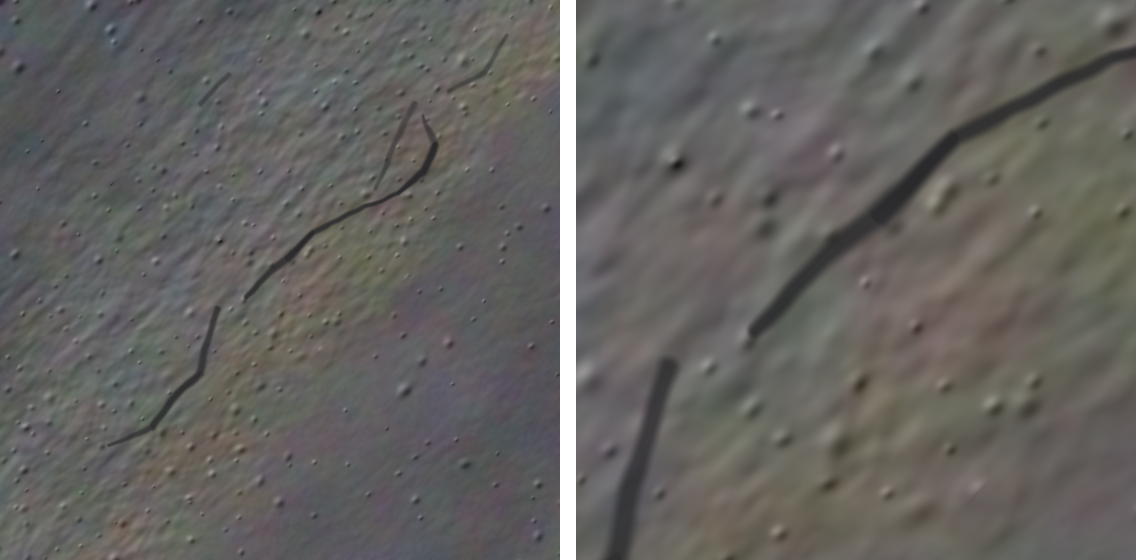
Left: the whole. Right: its middle third, enlarged.
Write a three.js fragment shader that draws this texture.

```glsl
varying vec2 vUv;

const vec3 SLATE = vec3(0.315, 0.325, 0.345);
const vec3 PLUM_GREY = vec3(0.352, 0.345, 0.362);
const vec3 STONE = vec3(0.385, 0.392, 0.387);
const vec3 TAN = vec3(0.435, 0.408, 0.368);
const vec3 CRACK_DARK = vec3(0.14, 0.14, 0.15);

float hash(vec2 p) {
  vec3 q = fract(p.xyx * vec3(0.1031, 0.1030, 0.0973));
  q += dot(q, q.yzx + 33.33);
  return fract((q.x + q.y) * q.z);
}

float noise(vec2 p) {
  vec2 i = floor(p);
  vec2 f = fract(p);
  f = f * f * (3.0 - 2.0 * f);
  float low = mix(hash(i), hash(i + vec2(1.0, 0.0)), f.x);
  float high = mix(hash(i + vec2(0.0, 1.0)), hash(i + 1.0), f.x);
  return mix(low, high, f.y);
}

float fbm(vec2 p) {
  float sum = 0.0;
  float amp = 0.5;
  for (int i = 0; i < 4; i++) {
    sum += amp * noise(p);
    p = mat2(1.6, 1.2, -1.2, 1.6) * p + 17.3;
    amp *= 0.5;
  }
  return sum / 0.9375;
}

// x runs along the grain, y across it towards the light
vec2 grainSpace(vec2 p, float angle) {
  vec2 along = vec2(cos(angle), sin(angle));
  return vec2(dot(p, along), dot(p, vec2(-along.y, along.x))) + 3.0;
}

// Slope of a stretched noise surface, lit from the upper left
float relief(vec2 q, vec2 scale) {
  vec2 s = q * scale;
  return noise(s) - noise(s + vec2(0.15, 0.75));
}

// Scattered stones: bright lit side, dark shadow side
float pebbles(vec2 q, float scale, float density, float seed) {
  vec2 g = q * scale + seed;
  vec2 id = floor(g);
  vec2 centre = 0.3 + 0.4 * vec2(hash(id + 5.1), hash(id + 9.7));
  vec2 d = (fract(g) - centre) * vec2(0.75, 1.1);
  float size = mix(0.07, 0.13, hash(id + 2.3));
  vec2 shift = vec2(0.0, size * 0.75);
  float lit = exp(-dot(d - shift, d - shift) / (size * size));
  float shade = exp(-dot(d + shift, d + shift) / (size * size));
  float present = step(hash(id + 13.9), density);
  return present * (lit * mix(0.3, 1.0, hash(id + 4.4)) - 0.8 * shade);
}

// Tapered fissure between two points
float crack(vec2 p, vec2 a, vec2 b, float widthA, float widthB) {
  vec2 ab = b - a;
  float t = clamp(dot(p - a, ab) / dot(ab, ab), 0.0, 1.0);
  float width = mix(widthA, widthB, t);
  return 1.0 - smoothstep(width * 0.3, width + 0.003, length(p - a - ab * t));
}

float fissures(vec2 p) {
  float c = 0.6 * crack(p, vec2(0.75, 0.79), vec2(0.771, 0.74), 0.001, 0.008);
  c = max(c, crack(p, vec2(0.771, 0.74), vec2(0.753, 0.694), 0.007, 0.008));
  c = max(c, crack(p, vec2(0.753, 0.694), vec2(0.71, 0.651), 0.008, 0.004));
  c = max(c, 0.9 * crack(p, vec2(0.71, 0.651), vec2(0.651, 0.628), 0.004, 0.003));
  c = max(c, 0.85 * crack(p, vec2(0.651, 0.628), vec2(0.56, 0.583), 0.003, 0.005));
  c = max(c, crack(p, vec2(0.56, 0.583), vec2(0.514, 0.534), 0.005, 0.008));
  c = max(c, 0.85 * crack(p, vec2(0.514, 0.534), vec2(0.436, 0.469), 0.008, 0.003));
  c = max(c, 0.75 * crack(p, vec2(0.387, 0.453), vec2(0.352, 0.336), 0.005, 0.009));
  c = max(c, 0.85 * crack(p, vec2(0.352, 0.336), vec2(0.273, 0.245), 0.007, 0.008));
  c = max(c, 0.7 * crack(p, vec2(0.273, 0.245), vec2(0.193, 0.206), 0.006, 0.002));
  c = max(c, 0.5 * crack(p, vec2(0.736, 0.811), vec2(0.67, 0.66), 0.006, 0.003));
  c = max(c, 0.45 * crack(p, vec2(0.9, 0.94), vec2(0.86, 0.875), 0.002, 0.005));
  c = max(c, 0.5 * crack(p, vec2(0.86, 0.875), vec2(0.8, 0.838), 0.005, 0.003));
  return max(c, 0.5 * crack(p, vec2(0.41, 0.863), vec2(0.358, 0.81), 0.004, 0.005));
}

void main() {
  vec2 p = vUv;
  vec2 wobble = vec2(fbm(p * 9.0), fbm(p * 9.0 + 40.0)) - 0.5;
  vec2 q = grainSpace(p + 0.02 * wobble, 0.75);
  vec2 steep = grainSpace(p + 0.03 * wobble, 0.9);

  // Regions: slate corner, rough slope, tan band, smooth right side
  float side = p.x - 0.2 - 0.78 * p.y + 0.14 * wobble.x;
  float rough = smoothstep(-0.8, -0.3, side) * (1.0 - smoothstep(0.03, 0.15, side));
  float band = side / mix(0.17, 0.09, p.y);
  float tanAmount = exp(-band * band) * (0.5 + 0.6 * fbm(p * 12.0 + 8.0));
  vec3 color = mix(SLATE, STONE, smoothstep(-0.8, -0.35, side + 0.35 * wobble.y));
  color = mix(color, PLUM_GREY, smoothstep(0.04, 0.16, side));
  color = mix(color, TAN, clamp(tanAmount, 0.0, 1.0));

  // Soft blotches of tone and tint
  color += 0.09 * (fbm(q * vec2(5.0, 9.0)) - 0.5);
  vec3 tint = vec3(fbm(p * 19.0 + 3.0), fbm(p * 19.0 + 31.0), fbm(p * 19.0 + 67.0)) - 0.5;
  color += 0.075 * (tint - dot(tint, vec3(0.333)));

  // Long grooves, then short chips and fine grain
  float grooves = relief(steep, vec2(8.0, 48.0)) * (1.0 - smoothstep(-0.2, 0.02, side));
  float chips = relief(q, vec2(36.0, 75.0)) + 0.6 * relief(q + 7.0, vec2(70.0, 125.0));
  color += 0.05 * grooves + chips * mix(0.025, 0.085, rough);
  color += 0.02 * (noise(q * vec2(110.0, 190.0)) - 0.5);

  // Stones, denser along the rough slope
  color += 0.2 * pebbles(q, 17.0, mix(0.2, 0.3, rough), 0.0);
  color += 0.17 * pebbles(q, 29.0, mix(0.12, 0.4, rough), 21.0);

  color = mix(color, CRACK_DARK, 0.9 * fissures(p + 0.022 * wobble));
  gl_FragColor = vec4(clamp(color, 0.0, 1.0), 1.0);
}
```
